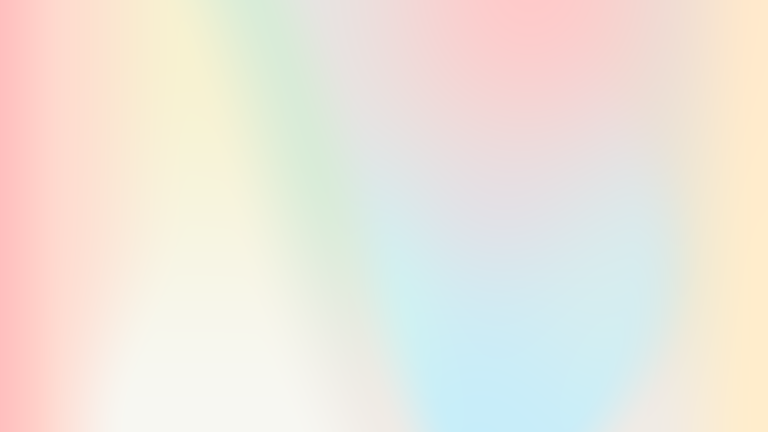
This background is drawn by a Shadertoy shader. Its source:

```glsl
const vec3 ROSE     = vec3(1.00, 0.74, 0.74);
const vec3 BLUSH    = vec3(1.00, 0.85, 0.81);
const vec3 LEMON    = vec3(0.97, 0.95, 0.82);
const vec3 IVORY    = vec3(0.97, 0.97, 0.95);
const vec3 SAGE     = vec3(0.84, 0.93, 0.85);
const vec3 SHELL    = vec3(0.94, 0.92, 0.90);
const vec3 SKY      = vec3(0.78, 0.93, 0.98);
const vec3 MIST     = vec3(0.89, 0.91, 0.90);
const vec3 AQUA     = vec3(0.81, 0.96, 0.95);
const vec3 PALE     = vec3(0.84, 0.94, 0.94);
const vec3 LAVENDER = vec3(0.88, 0.88, 0.92);
const vec3 STONE    = vec3(0.89, 0.91, 0.86);
const vec3 BUTTER   = vec3(1.00, 0.93, 0.80);
const vec3 CORAL    = vec3(1.00, 0.79, 0.79);

// Elliptical Gaussian falloff, one at its centre
float glow(vec2 p, vec2 centre, vec2 radius) {
    vec2 d = (p - centre) / radius;
    return exp(-dot(d, d));
}

// Left rim of the blue pool at a given height
float leftRim(float y) {
    float t = y - 0.5;
    return 0.435 - t * (0.13 + t * (0.02 + 0.16 * t));
}

// Right rim of the blue pool at a given height
float rightRim(float y) {
    float t = y - 0.42;
    return 0.88 - 0.5 * t * t;
}

// Rose margin opening into lemon above and ivory below
vec3 warmSide(vec2 p) {
    vec3 body = mix(IVORY, LEMON, smoothstep(0.0, 0.9, p.y));
    vec3 margin = mix(ROSE, BLUSH, smoothstep(-0.02, 0.09, p.x));
    float reach = mix(0.17, 0.25, smoothstep(0.0, 0.5, p.y));
    return mix(margin, body, smoothstep(0.04, reach, p.x));
}

// Cool pool with soft tints inside it
vec3 coolPool(vec2 p) {
    vec3 col = mix(SKY, MIST, smoothstep(0.0, 0.85, p.y));
    col = mix(col, AQUA, 0.75 * glow(p, vec2(0.51, 0.28), vec2(0.07, 0.28)));
    col = mix(col, PALE, 0.7 * glow(p, vec2(0.79, 0.35), vec2(0.10, 0.32)));
    return mix(col, LAVENDER, 0.45 * glow(p, vec2(0.65, 0.52), vec2(0.10, 0.15)));
}

// Muted shoulder fading to the buttery right margin
vec3 butterSide(vec2 p) {
    vec3 shoulder = mix(SHELL, STONE, smoothstep(0.0, 0.4, p.y));
    return mix(shoulder, BUTTER, smoothstep(0.84, 0.99, p.x));
}

void mainImage(out vec4 fragColor, in vec2 fragCoord) {
    vec2 p = fragCoord / iResolution.xy;
    float rimL = leftRim(p.y);
    float rimR = rightRim(p.y);

    // Warm field with a green fold along the pool
    vec3 fold = mix(SHELL, SAGE, smoothstep(0.0, 0.65, p.y));
    vec3 col = mix(warmSide(p), fold, smoothstep(rimL - 0.14, rimL, p.x));

    // Pool and right margin
    col = mix(col, coolPool(p), smoothstep(rimL - 0.01, rimL + 0.08, p.x));
    col = mix(col, butterSide(p), smoothstep(rimR - 0.06, rimR + 0.04, p.x));

    // Coral light from the top
    col = mix(col, CORAL, glow(p, vec2(0.69, 1.05), vec2(0.20, 0.42)));

    fragColor = vec4(col, 1.0);
}
```
